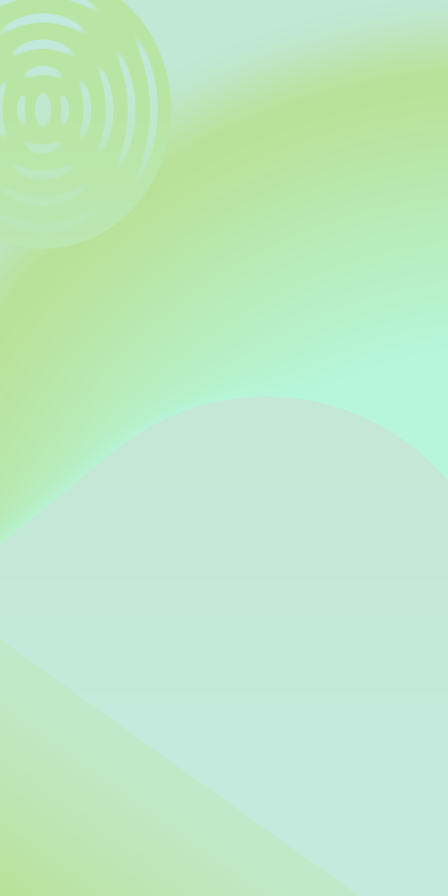
Write a Shadertoy shader that draws this background.

```glsl
// Soft mint backdrop: a glowing arc over a pale hill, with a rippled disc in the upper left corner.

// Colours
const vec3 AQUA       = vec3(0.715, 0.965, 0.860);
const vec3 LIME       = vec3(0.725, 0.882, 0.595);
const vec3 SKY        = vec3(0.752, 0.908, 0.830);
const vec3 HILL_TOP   = vec3(0.770, 0.906, 0.838);
const vec3 HILL_BASE  = vec3(0.764, 0.918, 0.865);
const vec3 SLOPE_EDGE = vec3(0.752, 0.914, 0.792);
const vec3 DISC_TOP   = vec3(0.722, 0.898, 0.640);
const vec3 DISC_BASE  = vec3(0.732, 0.904, 0.695);
const vec3 RIPPLE_TOP = vec3(0.760, 0.912, 0.870);
const vec3 RIPPLE_LOW = vec3(0.735, 0.906, 0.720);

// Layout: the canvas is 1 wide and 2 high
const vec2  ARC_CENTRE   = vec2(1.107, 0.422);
const float AQUA_RADIUS  = 0.79;
const float LIME_RADIUS  = 1.385;
const float SKY_RADIUS   = 1.60;
const vec2  HILL_PEAK    = vec2(0.594, 1.115);
const float HILL_RADIUS  = 0.534;
const vec2  HILL_SPAN    = vec2(-0.339, 0.44);
const float GLOW_WIDTH   = 0.07;
const vec2  SLOPE_START  = vec2(0.0, 0.573);
const vec2  SLOPE_NORMAL = vec2(-0.581, -0.814);
const float SLOPE_DEPTH  = 0.466;
const vec2  DISC_CENTRE  = vec2(0.096, 1.755);
const vec2  DISC_SIZE    = vec2(0.286, 0.310);
const vec2  RIPPLE_STEP  = vec2(0.0495, 0.0586);
const vec2  CORE_SIZE    = vec2(0.018, 0.037);
const float RIPPLE_LEVEL = 0.45;

const float TAU = 6.2831853;

// Coverage of the inside (negative side) of a distance
float fill(float d, float pixel) {
    return 1.0 - smoothstep(-0.7 * pixel, 0.7 * pixel, d);
}

// Approximate signed distance to an axis-aligned ellipse
float ellipse(vec2 p, vec2 size) {
    return (length(p / size) - 1.0) * min(size.x, size.y);
}

// Signed distance above a circular crest that continues along its tangents
float hillDistance(vec2 p) {
    vec2 q = p - HILL_PEAK;
    float a = clamp(q.x, HILL_SPAN.x, HILL_SPAN.y);
    float rise = sqrt(HILL_RADIUS * HILL_RADIUS - a * a);
    float slope = a / rise;
    float crest = rise - HILL_RADIUS - slope * (q.x - a);
    return (q.y - crest) / sqrt(1.0 + slope * slope);
}

// Broad radial bands: aqua, lime, then sky
vec3 arcColour(vec2 p) {
    float r = distance(p, ARC_CENTRE);
    vec3 inner = mix(AQUA, LIME, clamp((r - AQUA_RADIUS) / (LIME_RADIUS - AQUA_RADIUS), 0.0, 1.0));
    return mix(inner, SKY, smoothstep(LIME_RADIUS, SKY_RADIUS, r));
}

// Ripples swap phase between the sides and the top, leaving lens-shaped gaps
float rippleMask(vec2 p, float pixel) {
    vec2 q = p / RIPPLE_STEP;
    float r = length(q);
    float cosTwice = (q.x * q.x - q.y * q.y) / max(r * r, 1e-4);
    float wave = cos(TAU * r) * cosTwice;
    float soft = TAU * pixel / RIPPLE_STEP.x * 0.6;
    float rings = smoothstep(RIPPLE_LEVEL - soft, RIPPLE_LEVEL + soft, wave);
    rings *= smoothstep(0.70, 0.80, r);
    return max(rings, fill(ellipse(p, CORE_SIZE), pixel));
}

void mainImage(out vec4 fragColor, in vec2 fragCoord) {
    vec2 p = fragCoord / iResolution.xy * vec2(1.0, 2.0);
    float pixel = 1.0 / iResolution.x;

    vec3 colour = arcColour(p);

    // Rippled disc, fading towards its foot
    vec2 d = p - DISC_CENTRE;
    float height = clamp(0.5 + 0.5 * d.y / DISC_SIZE.y, 0.0, 1.0);
    float disc = fill(ellipse(d, DISC_SIZE), pixel);
    vec3 discColour = mix(DISC_BASE, DISC_TOP, smoothstep(0.0, 0.6, height));
    vec3 rippleColour = mix(RIPPLE_LOW, RIPPLE_TOP, smoothstep(0.05, 0.85, height));
    discColour = mix(discColour, rippleColour, rippleMask(d, pixel));
    colour = mix(colour, discColour, disc);

    // Aqua glow along the crest, then the hill
    float hill = hillDistance(p);
    colour = mix(colour, AQUA, 0.75 * exp(-max(hill, 0.0) / GLOW_WIDTH * 2.0));
    vec3 hillColour = mix(HILL_BASE, HILL_TOP, smoothstep(0.2, 1.1, p.y));
    colour = mix(colour, hillColour, fill(hill, pixel));

    // Lower slope, deepening to lime in the corner
    float depth = dot(p - SLOPE_START, SLOPE_NORMAL);
    float t = clamp(depth / SLOPE_DEPTH, 0.0, 1.0);
    vec3 slopeColour = mix(SLOPE_EDGE, LIME, pow(t, 1.4));
    colour = mix(colour, slopeColour, fill(-depth, pixel));

    fragColor = vec4(colour, 1.0);
}
```
